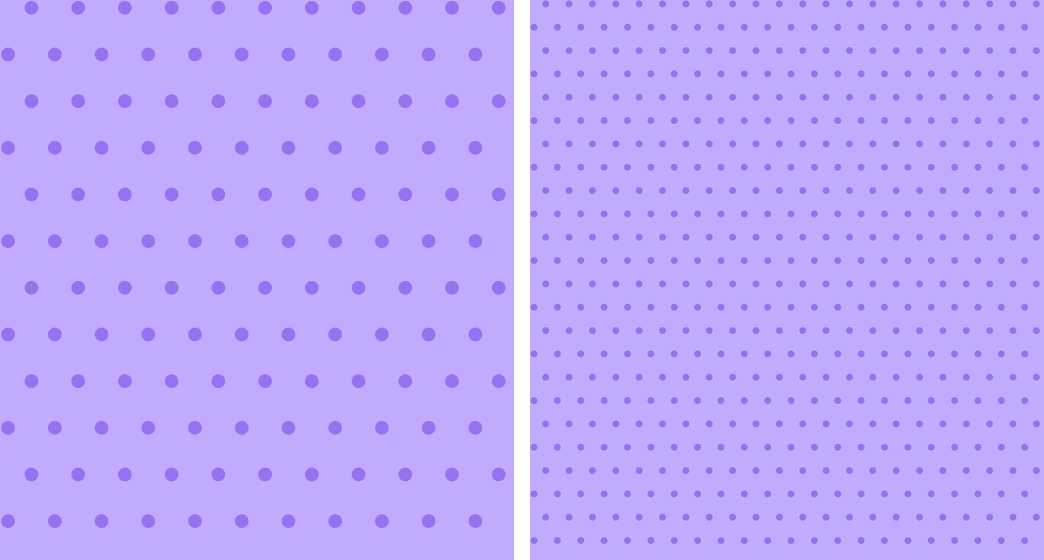
Left, the tile; right, the same tile 2 across and 2 down.
A Shadertoy shader for this pattern:

```glsl
// Small round violet dots on a flat lilac ground, in a staggered grid.
// The plane is cut into 11 by 12 cells, odd rows slide by half a cell,
// and each cell draws one disc from its distance; whole counts make it tile.

const vec2 GRID = vec2(11.0, 12.0);

// Offset from the nearest dot centre, in units of the canvas height
vec2 staggeredOffset(vec2 uv) {
    vec2 cell = uv * GRID - vec2(0.173, 0.833) + 0.5;
    cell.x += 0.5 * mod(floor(cell.y), 2.0);
    vec2 cellSize = iResolution.xy / (GRID * iResolution.y);
    return (fract(cell) - 0.5) * cellSize;
}

void mainImage(out vec4 fragColor, in vec2 fragCoord) {
    vec2 uv = fragCoord / iResolution.xy;

    // Signed distance to the disc edge, smoothed over about one pixel
    float edge = length(staggeredOffset(uv)) - 0.0122;
    float dotMask = clamp(0.5 - edge * iResolution.y, 0.0, 1.0);

    vec3 lilac = vec3(0.76, 0.67, 1.0);
    vec3 violet = vec3(0.575, 0.45, 0.94);
    fragColor = vec4(mix(lilac, violet, dotMask), 1.0);
}
```
